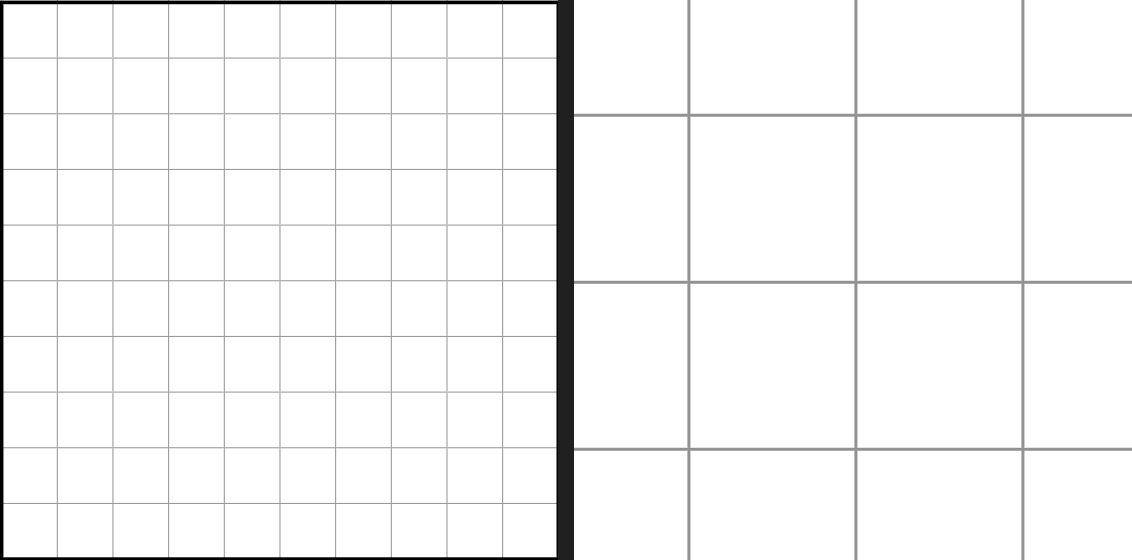
Left: the whole. Right: its middle third, enlarged.
Reproduce this pattern procedurally as a Shadertoy shader.

```glsl
// Square ruled grid: ten by ten white cells parted by thin grey lines,
// enclosed by a heavy black frame centred on the outermost grid lines.
// Each stroke is a distance to an edge turned into exact pixel coverage.

// Lengths are fractions of the canvas height.
const float CELLS       = 10.0;
const float PITCH       = 0.09941;
const vec2  GRID_ORIGIN = vec2(0.0029, 0.0016);
const float LINE_WIDTH  = 0.0018;
const float FRAME_WIDTH = 0.0065;

const vec3 PAPER_COLOR = vec3(1.0);
const vec3 LINE_COLOR  = vec3(0.57, 0.575, 0.575);
const vec3 FRAME_COLOR = vec3(0.005);

// Share of a pixel covered by a stroke whose centre lies at this distance.
float strokeCoverage(float dist, float width, float pixel) {
    float overlap = 0.5 * (width + pixel) - dist;
    return clamp(overlap, 0.0, min(width, pixel)) / pixel;
}

// Distance to the nearest vertical (x) and horizontal (y) grid line.
vec2 gridDistance(vec2 p) {
    return abs(fract(p / PITCH + 0.5) - 0.5) * PITCH;
}

// Distance to the outline of the whole grid, with square corners.
float frameDistance(vec2 p) {
    float halfSize = 0.5 * CELLS * PITCH;
    vec2 q = abs(p - halfSize) - halfSize;
    return abs(max(q.x, q.y));
}

void mainImage(out vec4 fragColor, in vec2 fragCoord) {
    float pixel = 1.0 / iResolution.y;
    vec2 p = fragCoord * pixel - GRID_ORIGIN;

    // Thin rules; the maximum keeps crossings the same tone.
    vec2 d = gridDistance(p);
    float rules = max(strokeCoverage(d.x, LINE_WIDTH, pixel),
                      strokeCoverage(d.y, LINE_WIDTH, pixel));
    vec3 color = mix(PAPER_COLOR, LINE_COLOR, rules);

    // Heavy frame on top.
    float frame = strokeCoverage(frameDistance(p), FRAME_WIDTH, pixel);
    color = mix(color, FRAME_COLOR, frame);

    fragColor = vec4(color, 1.0);
}
```
